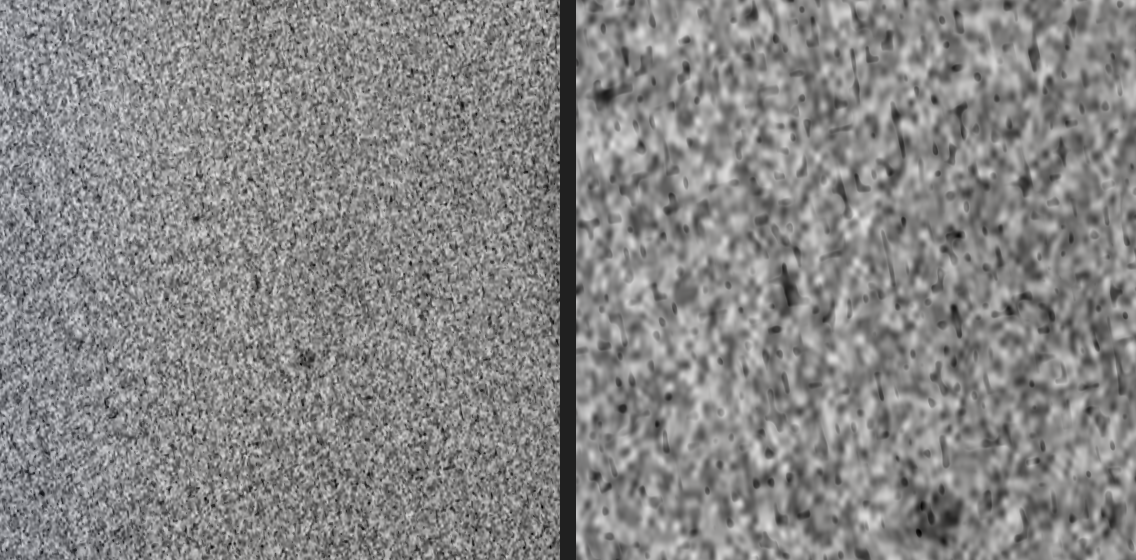
Left: the whole. Right: its middle third, enlarged.
Write a Shadertoy shader that draws this texture.

```glsl
// Worn grey granite: fine leaning grains, dark flecks, soft stains and uneven light

float hash(vec2 p) {
    return fract(sin(dot(p, vec2(127.1, 311.7))) * 43758.5453);
}

float noise(vec2 p) {
    vec2 i = floor(p), f = fract(p);
    f = f * f * (3.0 - 2.0 * f);
    return mix(mix(hash(i), hash(i + vec2(1, 0)), f.x),
               mix(hash(i + vec2(0, 1)), hash(i + vec2(1, 1)), f.x), f.y);
}

float cloud(vec2 p) {
    float sum = 0.0, weight = 0.5;
    for (int i = 0; i < 4; i++) {
        sum += weight * noise(p);
        p = mat2(1.6, 1.2, -1.2, 1.6) * p + 7.3;
        weight *= 0.5;
    }
    return sum / 0.9375;
}

// Small ragged smudges scattered over the slab
float stains(vec2 p) {
    float dark = 0.0;
    vec2 ragged = p + 0.03 * (vec2(cloud(p * 35.0), cloud(p * 35.0 + 50.0)) - 0.5);
    for (int i = 0; i < 9; i++) {
        float k = float(i) + 1.0;
        vec2 d = ragged - vec2(hash(vec2(k, 2.0)), hash(vec2(k, 9.0)));
        float angle = 6.283 * hash(vec2(k, 5.0));
        d = mat2(cos(angle), sin(angle), -sin(angle), cos(angle)) * d;
        d.y *= 1.8;
        float size = mix(0.01, 0.022, hash(vec2(k, 14.0)));
        float strength = mix(0.08, 0.25, hash(vec2(k, 21.0)));
        dark = max(dark, strength * exp(-dot(d, d) / (size * size)));
    }
    return dark;
}

void mainImage(out vec4 fragColor, in vec2 fragCoord) {
    vec2 p = fragCoord / iResolution.xy;

    // Grains: turned layers, slightly tall, gently bent to hide the lattice
    vec2 bent = p + 0.004 * (vec2(noise(p * 45.0), noise(p * 45.0 + 31.0)) - 0.5);
    vec2 lean = mat2(0.966, 0.259, -0.259, 0.966) * bent;
    vec2 cross = mat2(0.985, -0.174, 0.174, 0.985) * bent;
    float coarse = noise(lean * vec2(205.0, 140.0) + 40.0);
    float fine = noise(cross * vec2(270.0, 185.0) + 13.0);
    float grain = 0.58 * coarse + 0.42 * fine - 0.5;
    float fleck = smoothstep(0.68, 0.92, noise(cross * vec2(210.0, 135.0) + 90.0));

    // Broad light: paler at the top and left, dim towards the lower right
    float light = 0.568 + 0.05 * (p.y - 0.5) - 0.03 * smoothstep(0.1, 0.8, p.x);
    light += 0.09 * (cloud(p * 5.0) - 0.5) + 0.07 * (cloud(p * 22.0 + 17.0) - 0.5);
    light -= 0.07 * smoothstep(0.95, 1.01, p.x + 0.06 * (noise(p * 9.0) - 0.5));
    light -= 0.12 * smoothstep(0.66, 0.74, length(p - 0.5));

    float grey = light + 0.67 * grain - 0.2 * fleck - stains(p);

    // Cool at the left edge, faintly warm in the middle
    vec3 tint = mix(vec3(-0.009, -0.002, 0.018), vec3(0.004, 0.001, -0.003),
                    smoothstep(0.0, 0.45, p.x));
    fragColor = vec4(clamp(vec3(grey) + tint, 0.0, 1.0), 1.0);
}
```
